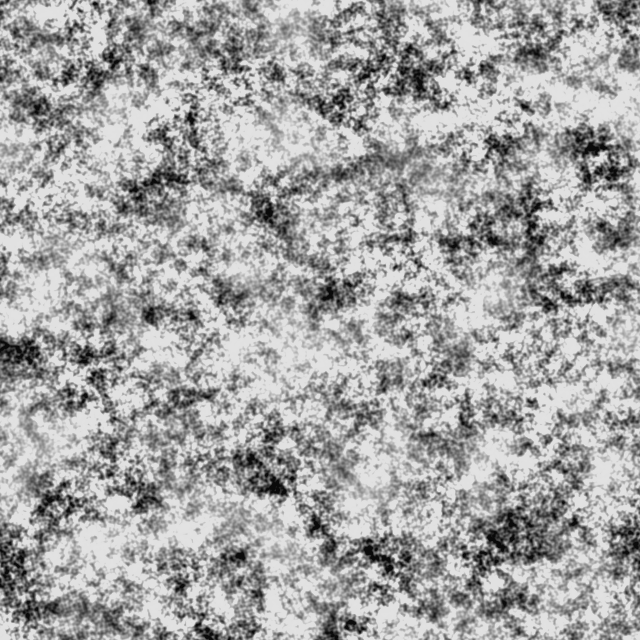
A WebGL 2 fragment shader for this texture:

```glsl
#version 300 es
precision highp float;
// Rough mineral surface: pale flat patches broken up by clusters of dark grain.
// Broad and fine gradient noise are summed into one field, which is clipped
// to a pale plateau and darkened with a slowly varying strength.

uniform vec2 u_resolution;
out vec4 fragColor;

const float NOISE_DEVIATION = 0.216; // standard deviation of gradientNoise
const float TAU = 6.2831853;

// Integer hash of a lattice cell, 0 to 1
float hash(vec2 cell, uint seed) {
  uvec2 c = uvec2(ivec2(cell));
  uint h = c.x * 1597u + c.y * 51749u + seed * 7919u;
  h = (h ^ (h >> 16)) * 73244475u;
  h = (h ^ (h >> 15)) * 73244475u;
  h ^= h >> 16;
  return float(h & 65535u) / 65535.0;
}

// Dot product of a random unit gradient with the offset from its corner
float cornerSlope(vec2 cell, vec2 offset, uint seed) {
  float angle = TAU * hash(cell, seed);
  return dot(vec2(cos(angle), sin(angle)), offset);
}

float gradientNoise(vec2 p, uint seed) {
  vec2 cell = floor(p);
  vec2 f = p - cell;
  vec2 w = f * f * f * (f * (f * 6.0 - 15.0) + 10.0);
  vec2 e = vec2(1.0, 0.0);
  float low = mix(cornerSlope(cell, f, seed),
                  cornerSlope(cell + e.xy, f - e.xy, seed), w.x);
  float high = mix(cornerSlope(cell + e.yx, f - e.yx, seed),
                   cornerSlope(cell + e.xx, f - e.xx, seed), w.x);
  return mix(low, high, w.y);
}

// Rotated octaves, scaled to unit variance
float layeredNoise(vec2 p, float frequency, int octaves, float gain, uint seed) {
  const mat2 turn = mat2(0.8, 0.6, -0.6, 0.8);
  float sum = 0.0;
  float power = 0.0;
  float weight = 1.0;
  p *= frequency;
  for (int i = 0; i < octaves; i++) {
    sum += weight * gradientNoise(p + 0.37, seed + uint(i));
    power += weight * weight;
    weight *= gain;
    p = turn * p * 1.93;
  }
  return sum / (NOISE_DEVIATION * sqrt(power));
}

// Soft lower limit at zero
float softClip(float x, float knee) {
  return 0.5 * (x + sqrt(x * x + knee * knee));
}

// Grey level for a depth below the pale plateau
float toneOf(float depth, float strength) {
  const float plateau = 0.885;
  float darkness = 0.265 * depth - 0.014 * depth * depth;
  return clamp(plateau - strength * darkness, 0.04, plateau);
}

void main() {
  vec2 p = gl_FragCoord.xy / min(u_resolution.x, u_resolution.y);

  // Broad patches, slightly drawn out sideways, and fine clustered grain
  float patches = layeredNoise(p * vec2(0.9, 1.2), 6.0, 3, 1.3, 11u);
  float grain = layeredNoise(p, 47.0, 3, 0.92, 41u);
  float field = 0.64 * patches + 0.77 * grain;

  // Some regions are faded, others almost black
  float fade = layeredNoise(p, 7.0, 2, 0.8, 83u);
  float strength = clamp(1.0 + 0.18 * fade, 0.6, 1.4);

  float depth = softClip(field + 0.85, 0.12);
  fragColor = vec4(vec3(toneOf(depth, strength)), 1.0);
}
```
